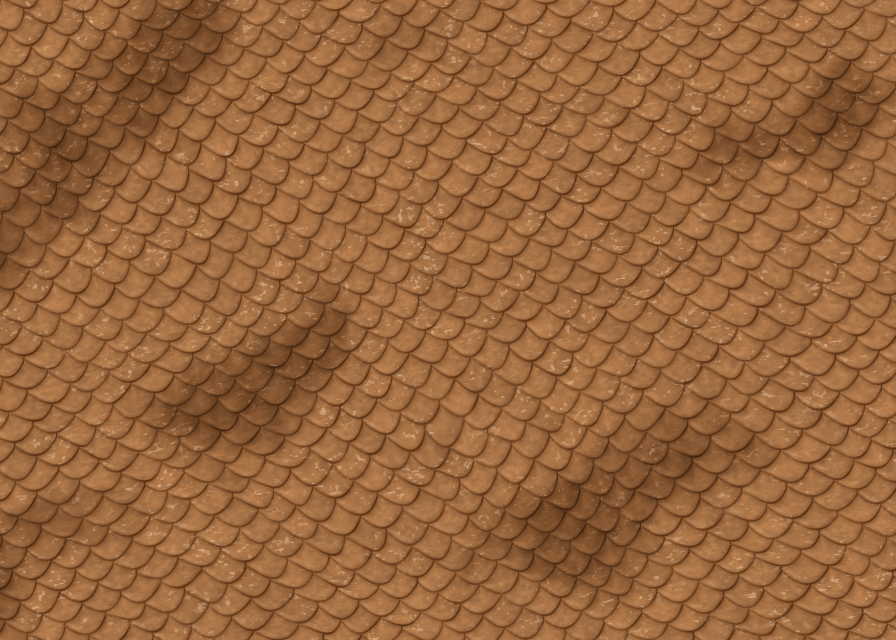
Reproduce this texture procedurally as a Shadertoy shader.

```glsl
#define SCALES_ACROSS 22.0
#define ROWS_DOWN 37.0
#define TILT 0.19
#define WARP 0.030
#define ARCH_POWER 2.0
#define LINE_WIDTH 0.09
#define SHADOW_REACH 0.20
#define STAIN_STRENGTH 0.40
#define BASE vec3(0.682, 0.468, 0.292)
#define DARK vec3(0.31, 0.155, 0.045)
#define GLOSS vec3(0.86, 0.69, 0.53)

const float TAU = 6.2831853;

float hash(vec2 p) {
    vec3 h = fract(p.xyx * 0.1031);
    h += dot(h, h.yzx + 33.33);
    return fract((h.x + h.y) * h.z);
}

float noise(vec2 p) {
    vec2 cell = floor(p), f = fract(p);
    f = f * f * (3.0 - 2.0 * f);
    return mix(mix(hash(cell), hash(cell + vec2(1, 0)), f.x),
               mix(hash(cell + vec2(0, 1)), hash(cell + vec2(1, 1)), f.x), f.y);
}

float fbm(vec2 p) {
    float sum = 0.0, weight = 0.5;
    for (int i = 0; i < 4; i++) {
        sum += weight * noise(p);
        p = p * 2.03 + 17.1;
        weight *= 0.5;
    }
    return sum;
}

// Broad dark patches: three crossed waves, a left-hand band, and ragged noise
float stainMask(vec2 uv) {
    float a = dot(uv, vec2(0.652, 1.522)) - 0.79;
    float b = dot(uv, vec2(1.449, -2.174)) + 0.464;
    float waves = (cos(TAU * a) + cos(TAU * b) + cos(TAU * (a + b))) / 3.0;
    waves -= 0.7 * smoothstep(0.82, 1.0, uv.y);
    float reach = mix(0.13, 0.36, uv.y);
    float band = cos(TAU * (uv.y - uv.x - 0.72) / 0.68) * smoothstep(reach, reach - 0.15, uv.x);
    float ragged = fbm(uv * vec2(15.0, 10.0)) - 0.47;
    return smoothstep(0.30, 1.15, max(waves, 0.9 * band) + 1.4 * ragged);
}

// Finds the topmost overlapping scale at q.
// Returns local position (xy), depth inside its rim (z), gap below the scale above (w).
// rimSide tells where along the nearest rim the point lies, left to right.
vec4 findScale(vec2 q, float rowAspect, out vec2 id, out float rimSide) {
    float gap = 9.0;
    vec4 found = vec4(0.0);
    id = vec2(0.0);
    rimSide = 0.0;
    for (int i = 2; i >= -1; i--) {
        float row = floor(q.y) + float(i);
        float x = q.x + 0.5 * mod(row, 2.0);
        id = vec2(floor(x), row);
        x = fract(x) - 0.5;
        float skew = x - 0.20 * (hash(id + 5.3) - 0.25) * (1.0 - 4.0 * x * x);
        float depth = mix(0.70, 0.96, hash(id));
        float side = abs(2.0 * skew);
        float rim = row - depth * (1.0 - pow(side, ARCH_POWER));
        float slope = 2.0 * depth * ARCH_POWER * pow(side, ARCH_POWER - 1.0) * rowAspect;
        float d = (q.y - rim) / sqrt(1.0 + slope * slope);
        if (abs(d) < gap) rimSide = x;
        found = vec4(x, q.y - row, d, gap);
        if (d > 0.0) break;
        gap = min(gap, -d);
    }
    // Neighbours in a row meet at a short side seam
    found.z = min(found.z, (0.5 - abs(found.x)) / rowAspect);
    return found;
}

void mainImage(out vec4 fragColor, in vec2 fragCoord) {
    vec2 uv = fragCoord / iResolution.xy;
    vec2 p = (fragCoord - 0.5 * iResolution.xy) / iResolution.x;

    // Undulating, tilted scale grid
    vec2 bend = vec2(noise(p * 4.0 + 11.0), noise(p * 4.0 + 37.0)) - 0.5;
    bend += 0.25 * (vec2(noise(p * 14.0 + 3.0), noise(p * 14.0 + 51.0)) - 0.5);
    float c = cos(TILT), s = sin(TILT);
    vec2 density = vec2(SCALES_ACROSS, ROWS_DOWN * iResolution.x / iResolution.y);
    vec2 q = mat2(c, -s, s, c) * (p + WARP * bend) * density;
    float pixel = density.y / iResolution.x;

    vec2 id;
    float rimSide;
    vec4 scale = findScale(q, density.x / density.y, id, rimSide);
    vec2 wander = vec2(noise(uv * 6.0 + 5.0), noise(uv * 6.0 + 29.0)) - 0.5;
    float stain = stainMask(uv + 0.09 * wander);

    // Domed surface lit from the upper left, with leathery grain
    float relief = mix(0.7, 1.9, stain);
    float light = 1.0 + relief * (0.03 * scale.y - 0.10 * scale.x);
    light += 0.08 * (hash(id + 9.7) - 0.5);
    light += 0.26 * (fbm(q * vec2(7.0, 4.2)) - 0.47);
    vec3 color = BASE * light;

    // Stains gather in mottled patches
    float mottle = 0.45 + 1.1 * fbm(q * vec2(2.6, 1.5) + 8.0);
    color = mix(color, DARK, clamp(STAIN_STRENGTH * stain * mottle, 0.0, 0.8));

    // Small glossy flecks, and a lit lip along the left of each rim
    float fleck = noise(q * vec2(9.0, 6.0) + 60.0) * 0.65 + noise(q * vec2(19.0, 12.0)) * 0.35;
    float sheen = smoothstep(0.40, 0.75, noise(q * vec2(1.8, 1.0) + 23.0));
    float gloss = smoothstep(0.60, 0.86, fleck) * (0.25 + 0.75 * sheen);
    float lip = smoothstep(0.12, 0.22, scale.z) * smoothstep(0.45, 0.25, scale.z);
    gloss += 0.36 * lip * smoothstep(0.30, -0.35, scale.x) * noise(q * 4.0);
    color = mix(color, GLOSS, 0.8 * gloss * (1.0 - 0.5 * stain));

    // Outlines and cast shadows: strongest at the lower right, thinning unevenly
    float uneven = mix(0.60, 1.0, noise(q * vec2(2.5, 1.5) + 90.0));
    float facing = mix(0.60, 1.0, smoothstep(-0.42, 0.10, rimSide));
    float rimShade = exp(-scale.z / 0.16) * clamp(0.30 + 0.7 * scale.x, 0.0, 0.65);
    float shadow = 0.66 * uneven * facing * exp(-scale.w / (SHADOW_REACH * (1.0 + stain)));
    float line = 1.0 - smoothstep(0.0, LINE_WIDTH + pixel, min(scale.z, scale.w));
    line *= uneven * facing;
    float shade = max(max(rimShade, shadow), 0.96 * line);
    color = mix(color, DARK * (1.0 - 0.3 * stain), clamp(shade, 0.0, 1.0));

    fragColor = vec4(clamp(color, 0.0, 1.0), 1.0);
}
```
